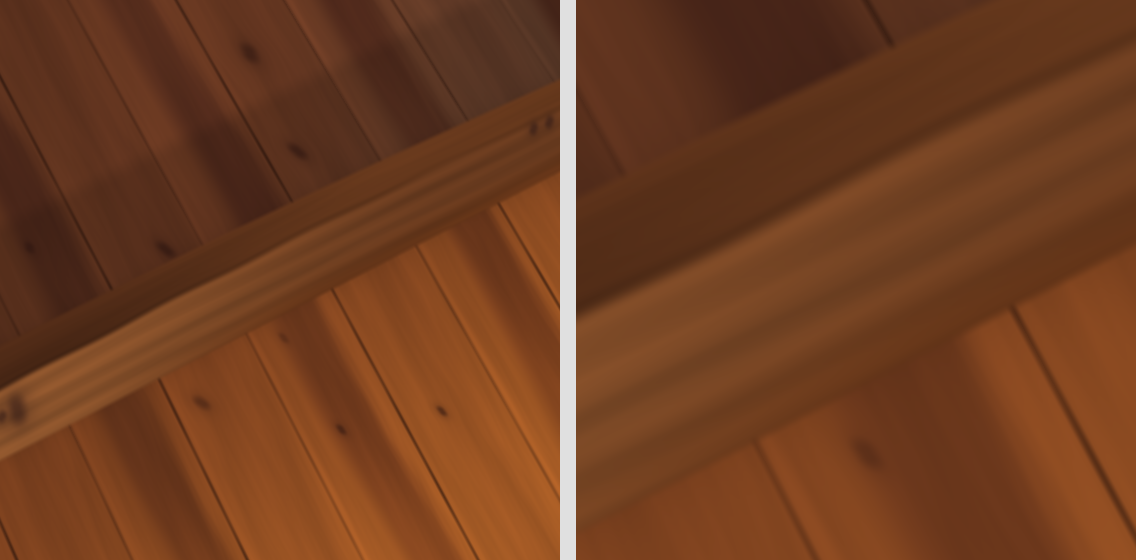
Left, the full canvas; right, a detail of the centre.
This texture is drawn by a WebGL 2 fragment shader. Its source:

```glsl
#version 300 es
precision highp float;

uniform vec2 u_resolution;
out vec4 fragColor;

float hash(vec2 p) {
    return fract(sin(dot(p, vec2(127.1, 311.7))) * 43758.5);
}

// Layered sines: x runs across the fibres, y along them
float grain(vec2 p, float seed) {
    float sum = 0.0, amp = 0.5, freq = 70.0;
    for (int i = 0; i < 5; i++) {
        float bend = 1.5 * sin(p.y * (5.0 + freq * 0.05) + seed * 3.1 + sum * 2.0);
        sum += amp * sin(p.x * freq + bend + seed * 7.3);
        amp *= 0.6;
        freq *= 1.83;
        seed += 2.4;
    }
    return sum;
}

// Soft dark core with a halo, stretched along the fibres
float knot(vec2 offset, float radius) {
    float r = length(offset * vec2(1.0, 0.72)) / radius;
    r += 0.1 * sin(2.0 * atan(offset.y, offset.x) + radius * 900.0);
    return 0.4 * (1.0 - smoothstep(0.2, 1.2, r)) + 0.3 * exp(-0.6 * r * r);
}

vec3 boards(vec2 p, bool upper, float pixel) {
    // Fanned seams: spacing and slope grow with depth from the canvas edge
    float depth = upper ? 1.0 - p.y : -p.y;
    float width = (upper ? 0.193 : 0.206) + 0.025 * depth;
    float k = (p.x - (upper ? -0.072 : 0.236) - depth * (upper ? 0.525 : 0.465)) / width;
    float id = floor(k), f = k - id;
    float seed = hash(vec2(id, upper ? 3.0 : 8.0)) * 9.0;
    vec2 q = vec2(f * width * 0.88, p.y * 1.14);

    // At most one knot per cell along each board
    float row = floor(q.y / 0.19);
    vec2 cell = vec2(id * 3.0 + seed, row);
    vec2 centre = vec2(mix(0.2, 0.8, hash(cell + 1.7)) * width * 0.88,
                       (row + mix(0.3, 0.7, hash(cell + 4.1))) * 0.19);
    float radius = mix(0.008, 0.019, pow(hash(cell + 6.3), 2.0));
    float present = step(0.66, hash(cell + 9.2)) * mix(0.4, 1.0, hash(cell + 2.9));
    vec2 toKnot = q - centre;
    float swirl = present * exp(-dot(toKnot, toKnot) / (radius * radius * 5.0));
    float fibres = grain(q - vec2(toKnot.x * swirl * 0.6, 0.0), seed);

    // Every other board carries a strong band of heartwood
    float heavy = mod(id + (upper ? 0.0 : 1.0), 2.0);
    float wander = f + 0.05 * sin(q.y * 6.0 + seed) + 0.03 * fibres;
    float band = smoothstep(0.22, 0.48, wander) * (1.0 - smoothstep(0.72, 0.96, wander));
    band *= mix(0.15, 0.9, heavy) * (0.85 + 0.15 * sin(q.y * 9.0 + seed * 2.0));

    float glow = smoothstep(0.8, 2.0, p.x + 1.0 - p.y);
    vec3 sapwood = upper
        ? mix(vec3(0.41, 0.22, 0.13), vec3(0.39, 0.245, 0.17), smoothstep(0.4, 1.0, p.x))
        : mix(vec3(0.49, 0.255, 0.12), vec3(0.67, 0.37, 0.15), glow);
    vec3 heartwood = upper ? vec3(0.295, 0.15, 0.10)
                           : mix(vec3(0.37, 0.19, 0.10), vec3(0.47, 0.235, 0.11), glow);
    vec3 color = mix(sapwood, heartwood, band);
    color *= 1.0 + 0.05 * fibres + 0.03 * sin(seed * 5.0);

    // Broad shadow on the upper boards
    if (upper) {
        float shade = 1.0 - smoothstep(-0.02, 0.025, p.y - 0.593 - 0.476 * p.x);
        color *= 1.0 - 0.12 * shade;
        color *= mix(0.9, 1.0, smoothstep(0.0, 0.3, p.x));
    }
    color = mix(color, vec3(0.17, 0.08, 0.06), present * knot(toKnot, radius));

    // Thin joint of uneven strength, with a pale edge beside it
    float side = (f < 0.5 ? f : f - 1.0) * width * 0.88;
    float joinId = floor(k + 0.5);
    float strength = mix(0.3, 0.62, mod(joinId + (upper ? 1.0 : 0.0), 2.0));
    strength *= 0.8 + 0.2 * sin(p.y * 31.0 + joinId * 2.3) * sin(p.y * 17.0 + joinId);
    strength *= 1.0 - 0.7 * (upper ? smoothstep(3.5, 4.5, joinId) : 0.0);
    color *= 1.0 + 0.06 * exp(-pow((side - 0.008) / 0.005, 2.0));
    float joint = 1.0 - smoothstep(0.0, 0.0035 + pixel, abs(side));
    return mix(color, vec3(0.15, 0.07, 0.04), joint * strength);
}

vec3 beam(vec2 p, float top, float ridge, float bottom) {
    vec2 q = vec2((p.y - ridge) * 0.89, p.x * 0.89 + p.y * 0.45);
    float fibres = grain(q * vec2(1.0, 0.6), 2.0);
    float rise = clamp((p.y - ridge) / (top - ridge), 0.0, 1.0);
    float fall = clamp((ridge - p.y) / (ridge - bottom), 0.0, 1.0);

    vec3 upperFace = mix(vec3(0.30, 0.16, 0.085), vec3(0.40, 0.22, 0.11),
                         smoothstep(0.05, 0.75, p.x));
    upperFace *= 0.95 + 0.1 * rise;
    vec3 lowerFace = mix(vec3(0.54, 0.325, 0.17), vec3(0.41, 0.23, 0.12),
                         smoothstep(0.0, 0.85, p.x));
    float under = smoothstep(0.5, 1.0, fall) * smoothstep(0.1, 0.6, p.x);
    lowerFace = mix(lowerFace, vec3(0.36, 0.185, 0.08), under * 0.8);
    lowerFace *= 1.0 + 0.05 * sin(fall * 22.0 + 0.8 * sin(q.y * 5.0));

    // Soft turn between the two faces, with a faint crease
    float turn = q.x + 0.0015 * sin(q.y * 23.0);
    vec3 color = mix(lowerFace, upperFace, smoothstep(-0.007, 0.007, turn));
    color *= 1.0 + 0.055 * fibres;
    color *= 1.0 - 0.14 * exp(-pow((turn - 0.004) / 0.005, 2.0)) * (1.0 - 0.6 * p.x);

    // A pair of knots at each end
    for (int i = 0; i < 4; i++) {
        float end = float(i / 2), twin = float(i % 2);
        vec2 centre = vec2(0.003 + 0.028 * twin + 0.95 * end, 0.256 + 0.012 * twin + 0.514 * end);
        float radius = mix(0.011 + 0.011 * twin, 0.01, end);
        color = mix(color, vec3(0.22, 0.12, 0.09), knot(p - centre, radius));
    }
    return color;
}

void main() {
    vec2 p = gl_FragCoord.xy / u_resolution;
    float pixel = 1.0 / min(u_resolution.x, u_resolution.y);
    float top = 0.383 + 0.475 * p.x + 0.008 * sin(p.x * 3.14);
    float ridge = 0.303 + 0.5 * p.x + 0.008 * sin(p.x * 3.14);
    float bottom = 0.177 + 0.517 * p.x;

    vec3 color = boards(p, p.y > ridge, pixel);
    float gap = max(p.y - top, bottom - p.y);
    color *= 1.0 - 0.06 * exp(-max(gap, 0.0) / 0.02);

    float cover = 1.0 - smoothstep(-0.004 - pixel, 0.004 + pixel, gap);
    color = mix(color, beam(p, top, ridge, bottom), cover);
    fragColor = vec4(clamp(color, 0.0, 1.0), 1.0);
}
```
